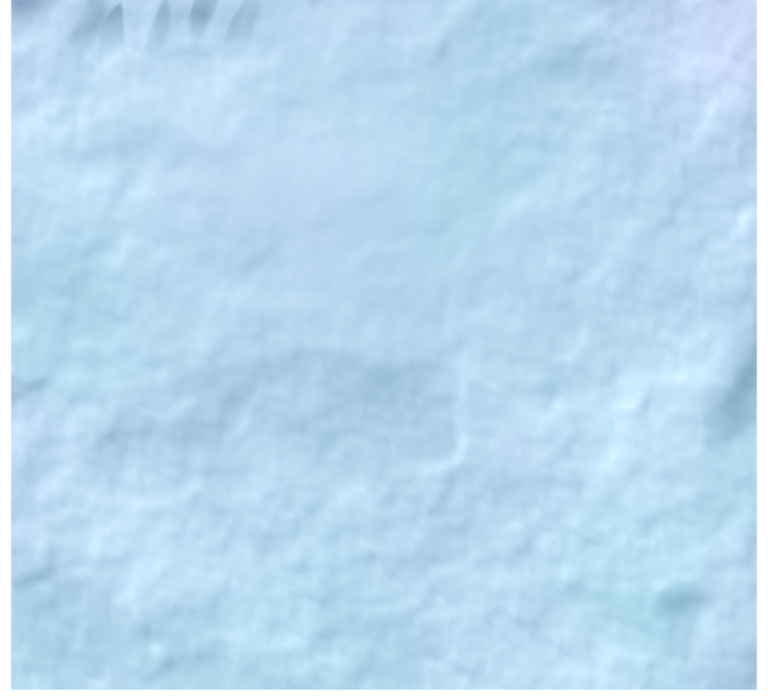
Reproduce this texture procedurally as a Shadertoy shader.

```glsl
// Pale blue, softly crusted snow inside a thin white border.
// Layered smooth cellular noise is lit from the upper left as relief;
// a low arched ridge and a few broken smudges add the deeper shadows.

#define SNOW vec3(0.716, 0.850, 0.940)
#define SHADE_TINT vec3(1.0, 0.92, 0.86)
#define HUE_DRIFT vec3(0.022, -0.010, 0.004)
#define LIGHT_STEP vec2(-0.009, 0.013)
#define LUMP_SCALE 9.0
#define RELIEF 0.46
#define BROAD 0.13
#define BORDER_X 0.0145
#define BORDER_Y 0.009

vec3 hash3(vec2 cell) {
    vec3 h = fract(cell.xyx * vec3(0.1031, 0.1030, 0.0973));
    h += dot(h, h.yxz + 33.33);
    return fract((h.xxy + h.yzz) * h.zyx);
}

// Smooth cellular noise: random cell heights blended by distance, 0 to 1
float lumps(vec2 p) {
    vec2 cell = floor(p), local = fract(p);
    float total = 0.0, weight = 0.0;
    for (int y = -1; y <= 1; y++) {
        for (int x = -1; x <= 1; x++) {
            vec2 offset = vec2(x, y);
            vec3 h = hash3(cell + offset + 57.0);
            vec2 d = offset + h.xy - local;
            float w = exp(-6.0 * dot(d, d));
            total += w * h.z;
            weight += w;
        }
    }
    return total / weight;
}

// Four octaves of lumps, each turned against the last
float crust(vec2 p) {
    float sum = 0.0, gain = 0.5;
    p *= LUMP_SCALE;
    for (int i = 0; i < 4; i++) {
        sum += gain * lumps(p);
        p = mat2(1.6, 1.2, -1.2, 1.6) * p + 7.3;
        gain *= 0.5;
    }
    return sum;
}

// Soft elliptical patch, sheared sideways by slope
float smudge(vec2 p, vec2 centre, vec2 radius, float slope) {
    vec2 d = p - centre;
    d.x -= slope * d.y;
    d /= radius;
    return exp(-dot(d, d));
}

// Shadow under an arched ridge, fading downwards
float ridgeShadow(vec2 p, float wobble) {
    float drop = 0.475 - 1.1 * (p.x - 0.43) * (p.x - 0.43) + 0.07 * wobble - p.y;
    float span = smoothstep(0.18, 0.32, p.x) * (1.0 - smoothstep(0.52, 0.70, p.x));
    return span * smoothstep(-0.008, 0.016, drop) * exp(-13.0 * max(drop, 0.0));
}

void mainImage(out vec4 fragColor, in vec2 fragCoord) {
    vec2 uv = fragCoord / iResolution.xy;
    vec2 p = fragCoord / iResolution.y;

    // Relief, calm in the upper middle and rough near the sides and bottom
    float height = crust(p);
    float relief = height - crust(p + LIGHT_STEP);
    float calm = smudge(uv, vec2(0.45, 0.72), vec2(0.30, 0.26), 0.0);
    float tone = relief * RELIEF * mix(1.0, 0.30, calm);

    // Broad drifts of light and shade
    float drift = lumps(p * vec2(3.0, 4.5) + 11.0) - 0.5;
    float patches = lumps(p * 8.0 + 31.0) - 0.5;
    tone += BROAD * (0.5 * drift + 0.28 * patches * (1.0 - 0.6 * calm));

    // Ridge and broken smudges
    float broken = clamp(0.2 + 1.7 * height, 0.0, 1.6);
    tone -= 0.060 * ridgeShadow(uv, patches);
    tone -= 0.16 * broken * smudge(uv, vec2(0.975, 0.45), vec2(0.038, 0.09), 0.45);
    tone -= 0.09 * broken * smudge(uv, vec2(0.88, 0.135), vec2(0.055, 0.024), 0.6);
    tone -= 0.07 * broken * smudge(uv, vec2(0.19, 0.785), vec2(0.09, 0.025), 0.0);
    tone -= 0.05 * broken * smudge(uv, vec2(0.73, 0.90), vec2(0.11, 0.022), 1.5);
    tone += 0.035 * smudge(uv, vec2(0.86, 0.27), vec2(0.08, 0.16), 0.3);

    // Dark slanted strokes along the upper left edge
    float streak = lumps(vec2(p.x * 32.0 - p.y * 9.0, p.y * 10.0));
    float strokes = smoothstep(0.50, 0.80, streak);
    tone -= 0.18 * strokes * smudge(uv, vec2(0.20, 1.0), vec2(0.14, 0.055), 0.0);
    tone -= 0.20 * smudge(uv, vec2(0.015, 1.0), vec2(0.045, 0.025), 0.0);

    // Lavender at the top, cyan towards the bottom
    float hue = 0.9 * (uv.y - 0.5) + 1.6 * (lumps(p * 5.0 + 3.0) - 0.5);
    hue += 1.3 * smudge(uv, vec2(0.97, 0.96), vec2(0.07, 0.11), 0.0);
    vec3 snow = SNOW + tone * SHADE_TINT + hue * HUE_DRIFT;

    // White border on the left, right and bottom
    vec2 soft = 1.2 / iResolution.xy;
    float side = min(uv.x, 1.0 - uv.x) - BORDER_X;
    float inside = smoothstep(-soft.x, soft.x, side)
                 * smoothstep(-soft.y, soft.y, uv.y - BORDER_Y);
    fragColor = vec4(mix(vec3(1.0), clamp(snow, 0.0, 1.0), inside), 1.0);
}
```
